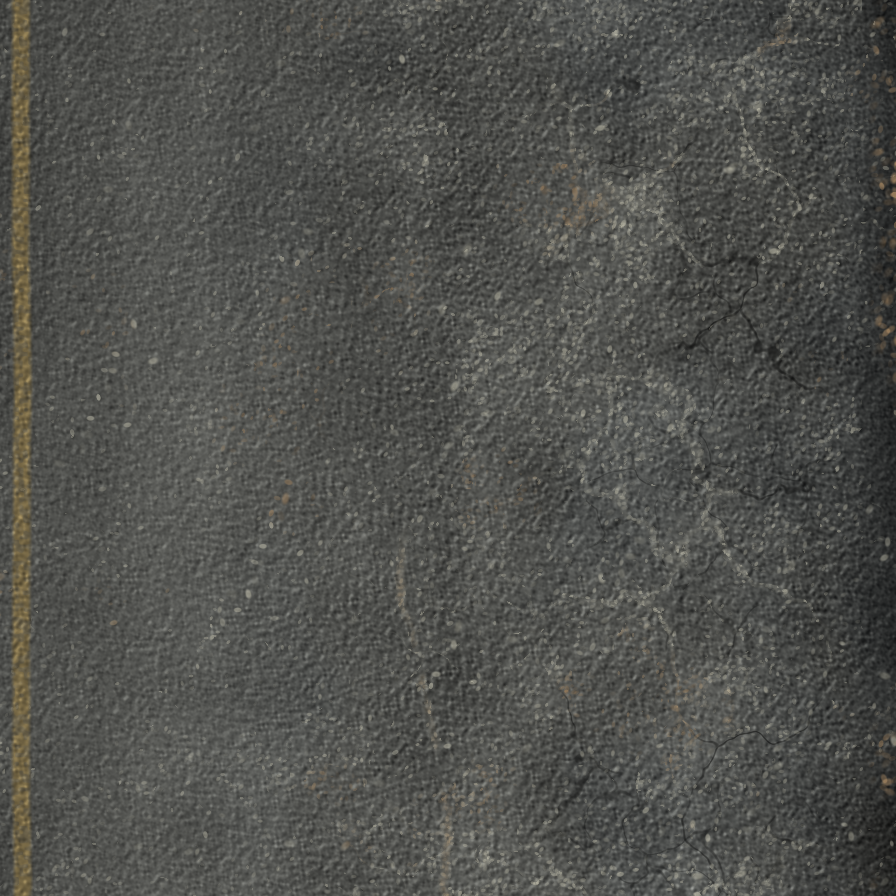
A WebGL 2 fragment shader for this texture:

```glsl
#version 300 es
precision highp float;
// Worn dark grey leather cover: fine grain, pale flecks, creases, a gilt stripe and a dark right edge.

#define GRAIN_SCALE 270.0
#define GRAIN_DEPTH 0.175
#define FLECK_SCALE 235.0
#define FLECK_AMOUNT 0.22
#define CREASE_SCALE 6.5
#define MOTTLE_DEPTH 0.085
#define STRIPE_X 0.024
#define STRIPE_HALF_WIDTH 0.0105
#define LEATHER vec3(1.0, 1.01, 0.97)
#define GILT vec3(0.47, 0.41, 0.27)
#define PALE vec3(0.74, 0.73, 0.66)
#define RUST vec3(0.60, 0.49, 0.36)

uniform vec2 u_resolution;
out vec4 fragColor;

float hash(vec2 p) {
    return fract(sin(dot(p, vec2(127.1, 311.7))) * 43758.5453);
}

vec2 hash2(vec2 p) {
    return vec2(hash(p), hash(p + 57.3));
}

float noise(vec2 p) {
    vec2 i = floor(p), f = fract(p);
    f = f * f * (3.0 - 2.0 * f);
    return mix(mix(hash(i), hash(i + vec2(1, 0)), f.x),
               mix(hash(i + vec2(0, 1)), hash(i + vec2(1, 1)), f.x), f.y);
}

float fbm(vec2 p) {
    float sum = 0.0, amp = 0.53;
    for (int k = 0; k < 4; k++) {
        sum += amp * noise(p);
        p = mat2(1.6, 1.2, -1.2, 1.6) * p + 7.7;
        amp *= 0.5;
    }
    return sum;
}

// Height of the grain: two layers turned against each other
float grainHeight(vec2 p) {
    return 0.65 * noise(mat2(0.8, 0.6, -0.6, 0.8) * p) + 0.35 * noise(mat2(0.5, -0.3, 0.3, 0.5) * p + 31.0);
}

// Small slanted chips; density is the share of cells that hold one
float flecks(vec2 p, float density) {
    vec2 cell = floor(p);
    float sum = 0.0;
    for (int y = -1; y <= 1; y++)
    for (int x = -1; x <= 1; x++) {
        vec2 c = cell + vec2(x, y);
        vec2 d = p - c - hash2(c);
        float turn = 0.8 + 2.4 * (hash(c + 8.3) - 0.5);
        d = mat2(cos(turn), -sin(turn), sin(turn), cos(turn)) * d * vec2(0.75, 1.2);
        float size = mix(0.45, 0.95, hash(c + 11.9));
        float present = step(hash(c + 5.1), density);
        float strength = hash(c + 3.7);
        sum += present * mix(0.2, 1.0, strength * strength) * (1.0 - smoothstep(0.3, size, length(d)));
    }
    return min(sum, 1.2);
}

// Gap between the two nearest cell centres: zero along creases
float creaseGap(vec2 p) {
    vec2 cell = floor(p);
    float near = 9.0, next = 9.0;
    for (int y = -1; y <= 1; y++)
    for (int x = -1; x <= 1; x++) {
        vec2 c = cell + vec2(x, y);
        float d = length(p - c - hash2(c));
        next = min(next, max(near, d));
        near = min(near, d);
    }
    return next - near;
}

void main() {
    vec2 uv = gl_FragCoord.xy / u_resolution;
    float wear = smoothstep(0.1, 0.55, uv.x);
    float edge = smoothstep(0.93, 1.0, uv.x);
    float cloud = fbm(uv * 5.0 + 2.0);
    float patches = fbm(uv * 13.0 + 19.0);

    // Broad tone: lighter left field, dark right edge, faint upright bands
    float tone = 0.304 + 0.045 * smoothstep(0.03, 0.22, uv.x) - 0.03 * smoothstep(0.25, 0.5, uv.x);
    tone += MOTTLE_DEPTH * (0.7 * cloud + 1.3 * patches - 1.0) * mix(0.5, 1.1, wear);
    tone += 0.03 * (noise(uv * vec2(26.0, 2.5)) - 0.5);
    tone -= 0.05 * smoothstep(0.78, 0.95, uv.x) + 0.10 * edge + 0.025 * smoothstep(0.4, 1.0, uv.y);

    // Grain lit from the upper left, with sharpened highlights
    vec2 g = uv * GRAIN_SCALE;
    vec2 lightStep = vec2(-0.42, 0.42);
    float relief = grainHeight(g + lightStep) - grainHeight(g - lightStep);
    relief += 0.6 * max(relief - 0.15, 0.0);
    tone += GRAIN_DEPTH * relief * mix(0.75, 1.1, wear) * (1.0 - 0.5 * edge);
    tone += 0.08 * (noise(mat2(0.6, 0.8, -0.8, 0.6) * uv * 390.0) - 0.5);
    vec3 color = LEATHER * tone;
    color += vec3(-0.004, 0.0, 0.006) * smoothstep(0.45, 0.65, fbm(uv * 4.0 + 43.0)) * wear;

    // Creases: dark grooves, broken pale rims and fine hairlines
    vec2 warp = vec2(fbm(uv * 14.0), fbm(uv * 14.0 + 9.0)) - 0.5;
    vec2 bent = (uv + 0.1 * warp) * CREASE_SCALE + 3.0;
    float gap = creaseGap(bent);
    float hairGap = creaseGap(bent * 2.3 + 17.0);
    float creased = smoothstep(0.5, 0.7, uv.x) * (1.0 - smoothstep(0.88, 0.96, uv.x));
    float broken = smoothstep(0.42, 0.55, fbm(uv * 7.0 + 71.0));
    float groove = 1.0 - smoothstep(0.004, 0.035, gap);
    float rim = (1.0 - smoothstep(0.015, 0.06, gap)) * smoothstep(0.4, 0.54, fbm(uv * 8.0 + 51.0));
    float hair = (1.0 - smoothstep(0.01, 0.07, hairGap)) * smoothstep(0.48, 0.6, fbm(uv * 9.0 + 33.0));
    color *= 1.0 - 0.4 * groove * creased * broken * (1.0 - rim);
    color *= 1.0 - 0.25 * hair * creased * step(0.5, broken);
    rim = max(rim * creased, 0.6 * hair * wear * (1.0 - broken));

    // Long rubbed line in the lower half
    float lineX = 0.445 + 0.15 * (0.42 - uv.y) + 0.03 * (fbm(uv.yy * 12.0) - 0.5);
    float rubbed = (1.0 - smoothstep(0.001, 0.008, abs(uv.x - lineX))) * (1.0 - smoothstep(0.34, 0.44, uv.y));
    rubbed *= smoothstep(0.3, 0.5, fbm(uv * 22.0 + 4.0));

    // Pale flecks, clustered in worn areas and along creases
    float gather = smoothstep(0.42, 0.62, mix(cloud, patches, 0.6));
    float cluster = 0.3 + 1.4 * smoothstep(0.35, 0.8, noise(uv * 65.0 + 6.0));
    float density = FLECK_AMOUNT * mix(0.25, 1.0, wear) * (0.35 + 1.2 * gather) * cluster * (1.0 - 0.7 * edge);
    density += 0.5 * rim + 0.5 * rubbed;
    float chips = flecks(uv * FLECK_SCALE, density);
    float spots = flecks(uv * 140.0 + 13.0, 0.006 + 0.03 * gather * wear * cluster);
    float rusty = max(0.6 * rubbed, smoothstep(0.58, 0.7, fbm(uv * 9.0 + 88.0)));
    float paleness = 0.45 * chips + 0.6 * spots + 0.13 * rim + 0.2 * rubbed;
    color = mix(color, mix(PALE, RUST, rusty), clamp(paleness, 0.0, 0.85));

    // Scuffs on the far right edge
    float scuffed = smoothstep(0.965, 0.985, uv.x) * smoothstep(0.5, 0.62, fbm(uv * vec2(9.0, 7.0) + 27.0));
    color = mix(color, RUST, 0.8 * scuffed * flecks(uv * 130.0, 0.35));

    // Gilt stripe, thinned by the grain
    float across = abs(uv.x - STRIPE_X + 0.004 * (fbm(uv.yy * 7.0) - 0.5));
    float stripe = 1.0 - smoothstep(STRIPE_HALF_WIDTH - 0.004, STRIPE_HALF_WIDTH + 0.002, across);
    stripe *= 0.6 + 0.35 * smoothstep(0.25, 0.6, noise(uv * 210.0 + 5.0));
    color = mix(color, GILT * (1.0 + 0.5 * relief), stripe);

    fragColor = vec4(clamp(color, 0.0, 1.0), 1.0);
}
```
